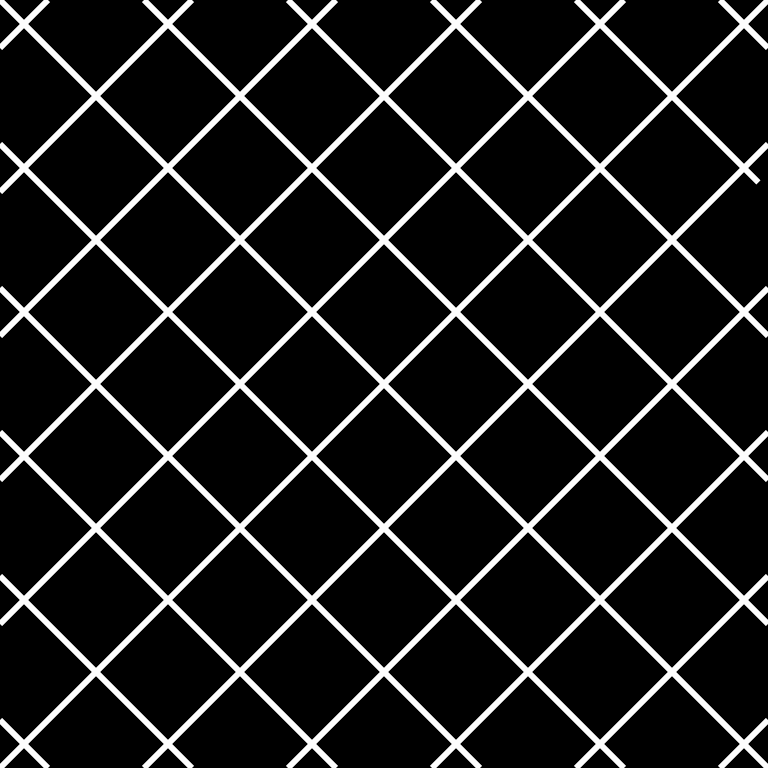
This pattern is drawn by a WebGL 2 fragment shader. Its source:

```glsl
#version 300 es
precision highp float;
// Diagonal lattice of thin white lines on black, with one line stopping short.

#define REPEATS 5.33333       // lattice periods across and down
#define LINE_WIDTH 0.0079     // stroke thickness, in canvas widths
#define SHORT_LINE 4.0        // index of the falling line that stops early
#define SHORT_END 0.225       // where it stops, measured as x - y
#define LINE_COLOR vec3(0.992)
#define GROUND_COLOR vec3(0.0)

uniform vec2 u_resolution;
out vec4 fragColor;

const float SQRT2 = 1.41421;

// Coverage of a shape from its signed distance (negative inside).
float coverage(float dist, float pixel) {
    return clamp(0.5 - dist / pixel, 0.0, 1.0);
}

// Index of the nearest line in a family of parallel diagonals.
float nearestLine(float across) {
    return floor(across * REPEATS + 0.5);
}

// One square-ended diagonal stroke, trimmed where its centre meets the border.
float stroke(float across, float along, float index, float endLimit, float pixel) {
    float center = index / REPEATS;
    float side = abs(across - center) / SQRT2 - 0.5 * LINE_WIDTH;
    float borderEnd = 1.0 - abs(center);
    float cap = max(abs(along) - borderEnd, along - endLimit) / SQRT2;
    return coverage(side, pixel) * coverage(cap, pixel);
}

void main() {
    float size = min(u_resolution.x, u_resolution.y);
    vec2 p = (gl_FragCoord.xy - 0.5 * u_resolution) / size;
    float pixel = 1.0 / size;

    // Diagonal axes: each is constant along one family of lines.
    float sum = p.x + p.y;
    float diff = p.x - p.y;

    // Rising lines all run to the border; one falling line is cut short.
    float rising = stroke(diff, sum, nearestLine(diff), 2.0, pixel);
    float fallingIndex = nearestLine(sum);
    float endLimit = abs(fallingIndex - SHORT_LINE) < 0.5 ? SHORT_END : 2.0;
    float falling = stroke(sum, diff, fallingIndex, endLimit, pixel);

    fragColor = vec4(mix(GROUND_COLOR, LINE_COLOR, max(rising, falling)), 1.0);
}
```
